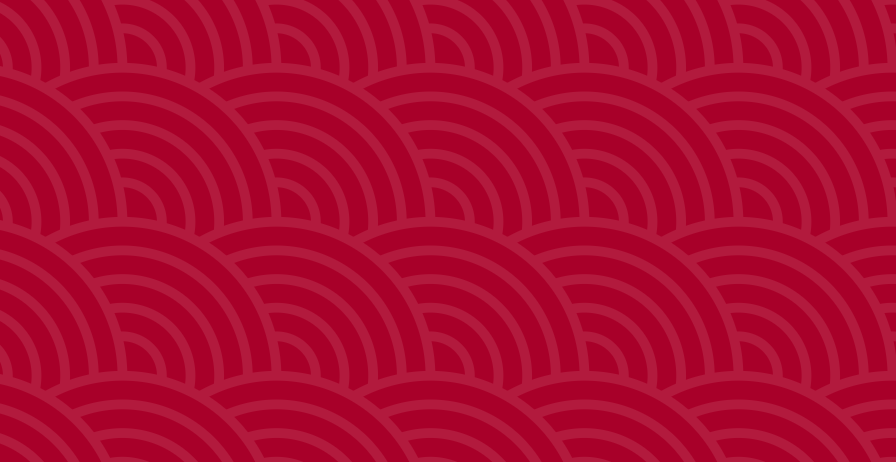
A Shadertoy shader for this pattern:

```glsl
// Antialiased coverage of the region where dist < 0
float coverage(float dist, float pixel) {
    return clamp(0.5 - dist / pixel, 0.0, 1.0);
}

// Five concentric bands, the outermost centred on radius 1
float ringBands(float radius, float pixel) {
    float spacing = 0.186;
    float inset = 1.0 - min(radius, 1.0);
    float index = clamp(round(inset / spacing), 0.0, 4.0);
    return coverage(abs(inset - index * spacing) - 0.0317, pixel);
}

// Overlapping discs: lower rows cover upper ones, left discs cover right ones
float waveScales(vec2 p, float pixel) {
    vec2 cell = floor(p);
    float band = 0.0;
    for (int row = 1; row >= -1; row--) {
        for (int column = 2; column >= -1; column--) {
            float radius = length(p - cell - vec2(column, row));
            float disc = coverage(radius - 1.0317, pixel);
            band = mix(band, ringBands(radius, pixel), disc);
        }
    }
    return band;
}

void mainImage(out vec4 fragColor, in vec2 fragCoord) {
    // Three rows fill the canvas height
    float pixel = 3.0 / iResolution.y;
    vec2 p = fragCoord * pixel - vec2(0.795, 0.56);

    vec3 crimson = vec3(0.66, 0.0, 0.16);
    vec3 rose = vec3(0.70, 0.10, 0.24);
    fragColor = vec4(mix(crimson, rose, waveScales(p, pixel)), 1.0);
}
```
